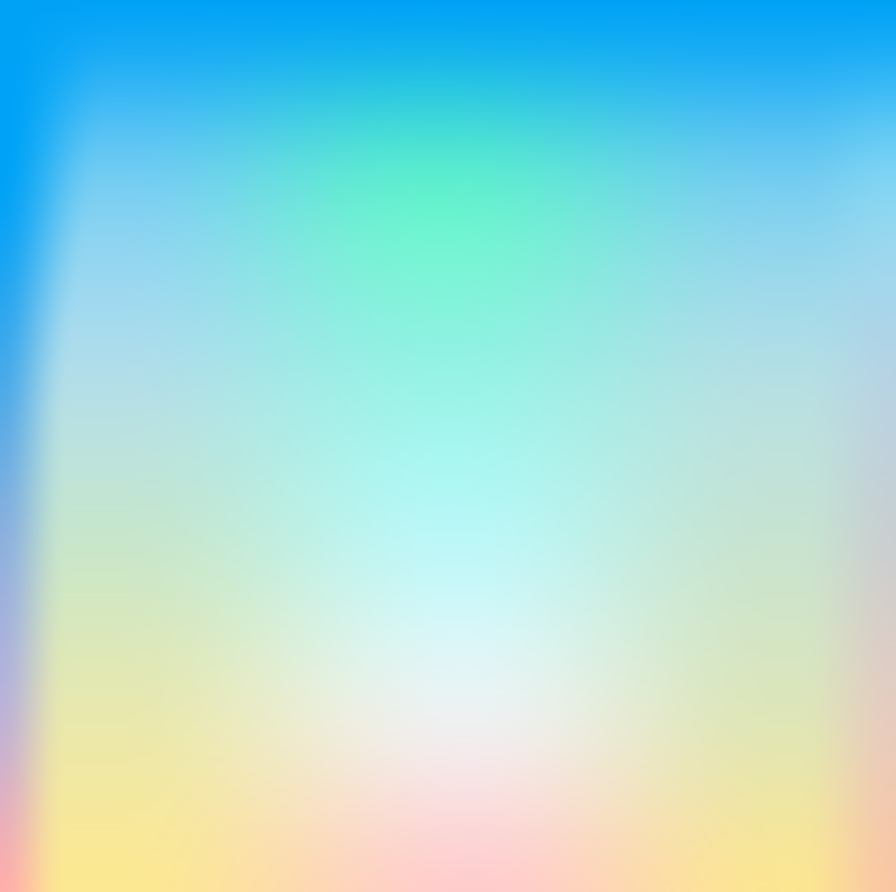
Give the GLSL for this background, as a Shadertoy shader.

```glsl
// Soft pastel mesh gradient: blue sky, mint glow, pale cyan haze and a warm pink and yellow base.

#define GLOW_TOP 0.475         // x of the central glow at the top
#define GLOW_BOTTOM 0.53       // x of the central glow at the bottom
#define LEFT_BAND 0.13         // x where the left pastel band is purest
#define RIGHT_BAND 0.87        // x where the right pastel band is purest
#define LEFT_EDGE_TOP 0.13     // width of the left edge tint at the top
#define LEFT_EDGE_BOTTOM 0.075 // width of the left edge tint at the bottom
#define RIGHT_EDGE 0.11        // width of the right edge tint
#define SKY vec3(0.0, 0.635, 0.965)

// Smooth vertical ramp through six evenly spaced colours (Catmull-Rom).
vec3 ramp(float depth, vec3 stops[6]) {
    float position = clamp(depth, 0.0, 1.0) * 5.0;
    int i = min(int(position), 4);
    float t = position - float(i);
    vec3 before = stops[max(i - 1, 0)];
    vec3 start = stops[i];
    vec3 end = stops[i + 1];
    vec3 after = stops[min(i + 2, 5)];
    vec3 slopeIn = 0.5 * (end - before);
    vec3 slopeOut = 0.5 * (after - start);
    float t2 = t * t;
    float t3 = t2 * t;
    return start * (2.0 * t3 - 3.0 * t2 + 1.0) + slopeIn * (t3 - 2.0 * t2 + t)
         + end * (3.0 * t2 - 2.0 * t3) + slopeOut * (t3 - t2);
}

void mainImage(out vec4 fragColor, in vec2 fragCoord) {
    vec2 uv = fragCoord / iResolution.xy;
    float depth = 1.0 - uv.y;

    // Vertical colour bands, each listed from top to bottom
    vec3 leftEdge = ramp(depth, vec3[6](SKY, SKY,
        vec3(0.25, 0.66, 0.92), vec3(0.54, 0.69, 0.87),
        vec3(0.74, 0.70, 0.84), vec3(1.00, 0.68, 0.67)));
    vec3 leftBand = ramp(depth, vec3[6](SKY,
        vec3(0.45, 0.80, 0.95), vec3(0.68, 0.865, 0.92),
        vec3(0.78, 0.90, 0.80), vec3(0.91, 0.91, 0.68),
        vec3(0.99, 0.91, 0.57)));
    vec3 glow = ramp(depth, vec3[6](SKY,
        vec3(0.36, 0.93, 0.81), vec3(0.57, 0.95, 0.89),
        vec3(0.73, 0.97, 0.97), vec3(0.93, 0.945, 0.95),
        vec3(1.00, 0.80, 0.80)));
    vec3 rightBand = ramp(depth, vec3[6](SKY,
        vec3(0.45, 0.80, 0.94), vec3(0.69, 0.87, 0.90),
        vec3(0.78, 0.89, 0.82), vec3(0.87, 0.90, 0.72),
        vec3(0.99, 0.90, 0.57)));
    vec3 rightEdge = ramp(depth, vec3[6](SKY,
        vec3(0.50, 0.83, 0.95), vec3(0.70, 0.83, 0.90),
        vec3(0.79, 0.81, 0.82), vec3(0.90, 0.80, 0.75),
        vec3(0.98, 0.78, 0.64)));

    // Central glow, leaning slightly to the right on its way down
    float glowX = mix(GLOW_TOP, GLOW_BOTTOM, depth);
    vec3 color = mix(leftBand, glow, smoothstep(LEFT_BAND, glowX, uv.x));
    color = mix(color, rightBand, smoothstep(glowX, RIGHT_BAND, uv.x));

    // Tinted side edges
    float leftWidth = mix(LEFT_EDGE_TOP, LEFT_EDGE_BOTTOM, smoothstep(0.0, 0.5, depth));
    color = mix(leftEdge, color, smoothstep(0.0, leftWidth, uv.x));
    color = mix(color, rightEdge, smoothstep(1.0 - RIGHT_EDGE, 1.0, uv.x));

    fragColor = vec4(clamp(color, 0.0, 1.0), 1.0);
}
```
